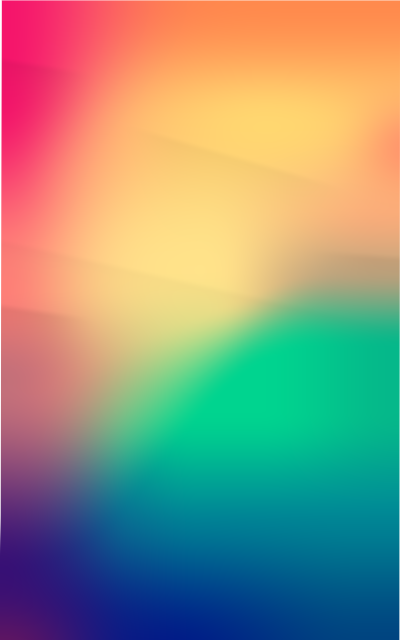
Reproduce this background procedurally as a WebGL 1 fragment shader.

```glsl
precision highp float;
uniform vec2 u_resolution;

float ramp(float a, float b, float v) { return smoothstep(a, b, v); }

float bell(float v) { return exp(-v * v); }

// Soft elliptical glow
float glow(vec2 p, vec2 center, vec2 radius) {
  vec2 q = (p - center) / radius;
  return exp(-dot(q, q));
}

// Crisp upper lip that fades out below it
float fold(float t) { return ramp(-0.003, 0.01, t) * exp(-max(t, 0.0) * 20.0); }

vec3 warmSky(float x, float d) {
  vec2 p = vec2(x, d);
  vec3 c = mix(vec3(1.0, 0.54, 0.30), vec3(1.0, 0.80, 0.43), ramp(0.0, 0.2, d));
  c = mix(c, vec3(1.0, 0.89, 0.54), ramp(0.15, 0.42, d));

  // Sand on the left and lime in the middle, towards the horizon
  vec3 haze = mix(vec3(0.80, 0.73, 0.50), vec3(0.70, 0.85, 0.53), ramp(0.2, 0.5, x));
  c = mix(c, haze, ramp(0.42, 0.62, d));

  // Peach and taupe on the right
  c = mix(c, vec3(0.98, 0.68, 0.48), ramp(0.5, 0.95, x) * ramp(0.18, 0.36, d));
  c = mix(c, vec3(0.70, 0.64, 0.50), ramp(0.55, 0.85, x) * ramp(0.32, 0.47, d));
  c = mix(c, vec3(1.0, 0.56, 0.42), 0.9 * glow(p, vec2(1.02, 0.23), vec2(0.13, 0.075)));
  c = mix(c, vec3(1.0, 0.86, 0.44), 0.7 * glow(p, vec2(0.66, 0.195), vec2(0.2, 0.06)));

  // Coral, hot pink and dusty rose along the left side
  c = mix(c, vec3(1.0, 0.50, 0.47), bell(x / mix(0.28, 0.2, ramp(0.2, 0.42, d))));
  float pink = bell(x / mix(0.27, 0.13, ramp(0.0, 0.3, d)));
  c = mix(c, vec3(0.96, 0.08, 0.42), pink * (1.0 - ramp(0.15, 0.42, d)));
  return mix(c, vec3(0.77, 0.44, 0.48), bell(x / 0.2) * ramp(0.45, 0.6, d));
}

vec3 coolSea(float x, float d) {
  vec3 green = mix(vec3(0.0, 0.83, 0.56), vec3(0.02, 0.72, 0.54), ramp(0.65, 1.0, x));
  vec3 navy = mix(vec3(0.0, 0.10, 0.53), vec3(0.0, 0.26, 0.50), ramp(0.4, 0.9, x));
  vec3 c = mix(green, vec3(0.0, 0.55, 0.59), ramp(0.64, 0.82, d));
  c = mix(c, navy, ramp(0.76, 1.02, d));

  // Blue and violet gather in the lower left corner
  vec3 blue = mix(vec3(0.08, 0.35, 0.56), vec3(0.08, 0.10, 0.51), ramp(0.78, 0.97, d));
  c = mix(c, blue, (1.0 - ramp(0.1, 0.5, x)) * ramp(0.58, 0.85, d));
  c = mix(c, vec3(0.21, 0.06, 0.46), 1.0 - ramp(0.0, 0.33, x));
  return mix(c, vec3(0.42, 0.09, 0.36), 0.8 * glow(vec2(x, d), vec2(0.0, 1.02), vec2(0.17, 0.07)));
}

void main() {
  vec2 uv = gl_FragCoord.xy / u_resolution;
  float x = uv.x;
  float d = 1.0 - uv.y; // depth below the top edge

  // Rising horizon, softer on the left
  float horizon = mix(0.75, 0.485, ramp(0.02, 0.8, x));
  float softness = mix(0.15, 0.06, ramp(0.2, 0.65, x));
  float sea = ramp(horizon - softness, horizon + softness, d);
  vec3 color = mix(warmSky(x, d), coolSea(x, d), sea);

  // Faint slanted folds in the sky
  float left = 1.0 - ramp(0.1, 0.25, x);
  float shade = 0.06 * left * fold(d - 0.09 - 0.1 * x);
  shade += 0.03 * fold(d - 0.373 - 0.14 * x);
  shade += 0.08 * left * fold(d - 0.475 - 0.09 * x);
  shade += 0.04 * ramp(0.3, 0.45, x) * (1.0 - ramp(0.7, 0.9, x)) * fold(d - 0.137 - 0.18 * x);
  shade += 0.06 * ramp(0.75, 0.95, x) * fold(d - 0.355 - 0.045 * x);
  color *= 1.0 - shade * (1.0 - sea);

  // Thin tapering white rim
  float rim = 1.0 - ramp(0.0, 0.003, x - 0.003 * (1.0 - d / 0.85));
  rim = max(rim * (1.0 - ramp(0.8, 0.87, d)), ramp(0.997, 1.0, x) * ramp(0.0, 1.0, d));
  rim = max(rim, 0.6 * (1.0 - ramp(0.0, 0.002, d)));
  gl_FragColor = vec4(mix(color, vec3(1.0), rim), 1.0);
}
```
